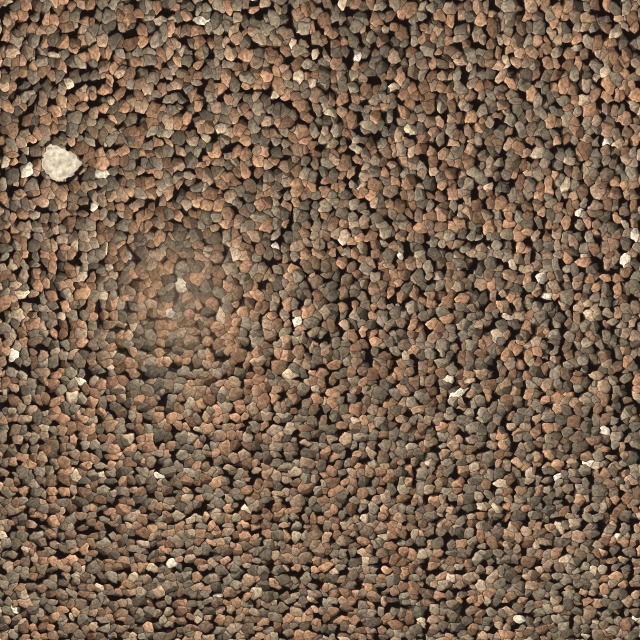
Give the GLSL for this texture, as a Shadertoy shader.

```glsl
// Bed of crushed volcanic gravel lit from behind the viewer.
// Jittered angular stones form a height field with dark seams; shadows
// lengthen away from a pale hot spot and minerals vary stone by stone.

const float TAU = 6.2831853;
const vec2 HOT_SPOT = vec2(0.28, 0.53);
const vec2 ROCK_CENTER = vec2(0.09, 0.747);
const float ROCK_RADIUS = 0.026;

const vec3 SHADOW = vec3(0.085, 0.065, 0.062);
const vec3 RUST = vec3(0.57, 0.435, 0.33);
const vec3 BROWN = vec3(0.54, 0.45, 0.36);
const vec3 OLIVE_GREY = vec3(0.46, 0.41, 0.34);
const vec3 TAN = vec3(0.64, 0.56, 0.455);
const vec3 CHALK = vec3(0.83, 0.77, 0.67);
const vec3 GLARE = vec3(0.64, 0.55, 0.45);

struct Stone {
    vec2 id;
    vec2 local;    // offset from the centre in stone radii
    float reach;   // 0 at the centre, about 1 at the rim
    float height;
    float lead;    // height above the next stone below
};

float hash(vec2 p) {
    vec3 q = fract(vec3(p.xyx) * 0.1031);
    q += dot(q, q.yzx + 33.33);
    return fract((q.x + q.y) * q.z);
}

float noise(vec2 p) {
    vec2 i = floor(p), f = fract(p);
    f = f * f * (3.0 - 2.0 * f);
    float low = mix(hash(i), hash(i + vec2(1, 0)), f.x);
    float high = mix(hash(i + vec2(0, 1)), hash(i + vec2(1, 1)), f.x);
    return mix(low, high, f.y);
}

// Irregular hexagon with softened corners, about 1 on its outline.
float chippedDistance(vec2 q, vec2 seed) {
    float d = 0.0;
    for (int k = 0; k < 6; k++) {
        float n = float(k);
        float angle = (n + 0.8 * hash(seed + n * 7.1)) * TAU / 6.0;
        float tightness = 0.8 + 0.4 * hash(seed + n * 3.7 + 19.0);
        d = max(d, dot(q, vec2(cos(angle), sin(angle))) * tightness);
    }
    return mix(length(q), d, 0.75);
}

// Topmost stone at a point measured in grid cells.
Stone topStone(vec2 p) {
    Stone best = Stone(vec2(0), vec2(0), 2.0, -4.0, 0.0);
    float second = -4.0;
    for (int y = -1; y <= 1; y++)
    for (int x = -1; x <= 1; x++) {
        vec2 id = floor(p) + vec2(x, y);
        vec2 jitter = vec2(hash(id + 3.1), hash(id + 57.7));
        vec2 offset = p - id - mix(vec2(0.12), vec2(0.88), jitter);
        float turn = TAU * hash(id + 91.3);
        vec2 axis = vec2(cos(turn), sin(turn));
        float radius = mix(0.58, 0.92, hash(id + 131.9));
        float squash = mix(0.55, 0.92, hash(id + 171.3));
        vec2 q = vec2(dot(offset, axis), dot(offset, vec2(-axis.y, axis.x)) / squash) / radius;
        if (dot(q, q) > 4.0) continue;
        float d = chippedDistance(q, id);
        float h = 0.65 * hash(id + 211.7) - 0.8 * d * d * d;
        if (h > best.height) {
            second = best.height;
            best = Stone(id, offset / radius, d, h, 0.0);
        } else {
            second = max(second, h);
        }
    }
    best.lead = best.height - second;
    return best;
}

// Blends neighbouring minerals so that colours vary continuously.
vec3 mineralColor(vec2 id, vec2 uv) {
    float lowerRight = smoothstep(0.5, 1.0, uv.x) * smoothstep(0.8, 0.2, uv.y);
    float pick = hash(id + 251.1) + 0.14 * lowerRight;
    vec3 color = mix(RUST, BROWN, smoothstep(0.2, 0.55, pick));
    color = mix(color, OLIVE_GREY, smoothstep(0.55, 0.75, pick));
    color = mix(color, TAN, step(0.95, hash(id + 401.3)));
    color *= mix(0.74, 1.2, hash(id + 307.3));
    return hash(id + 353.9) > 0.993 ? CHALK : color;
}

// Share of a point that taller stones toward the light put in shade.
float castShadow(vec2 p, float height, vec2 toLight) {
    float shade = 0.0;
    for (int i = 1; i <= 2; i++) {
        float t = float(i) * 0.5;
        float rise = topStone(p + toLight * t).height - height;
        shade = max(shade, smoothstep(0.1, 0.42, rise - 0.18 * t));
    }
    return shade;
}

vec3 gravel(vec2 uv) {
    // Cells grow toward the top of the view.
    vec2 p = vec2(uv.x * 66.0, uv.y * (78.0 - 12.0 * uv.y));
    p += 0.25 * (vec2(noise(p * 2.3), noise(p * 2.3 + 40.0)) - 0.5);
    vec2 fromHot = uv - HOT_SPOT;
    vec2 toLight = -fromHot * vec2(1.6, 1.4);
    toLight /= max(1.0, length(toLight) / 0.6);
    float slant = length(toLight);

    // Stone colour, pitted surface, tilted faces and side lighting
    Stone s = topStone(p);
    float grit = 0.55 * noise(p * 5.0) + 0.45 * noise(p * 11.0);
    float tiltAngle = TAU * hash(s.id + 431.7);
    vec2 tilt = vec2(cos(tiltAngle), sin(tiltAngle));
    float lean = dot(s.local, tilt);
    float facet = smoothstep(0.0, 0.15, lean - 0.5 * hash(s.id + 467.3) + 0.1);
    vec2 lightSide = toLight / max(slant, 0.15);
    vec3 color = mineralColor(s.id, uv) * (0.74 + 0.64 * grit);
    color *= 1.0 - 0.28 * facet * (0.6 - 0.7 * dot(tilt, lightSide));
    color *= 1.0 + 0.45 * dot(s.local, lightSide) * s.reach;

    // Half-lit cast shadows, dark seams, then the darkest crevices
    float shade = castShadow(p, s.height, toLight) * mix(0.4, 0.9, smoothstep(0.0, 0.3, slant));
    color = mix(color, color * 0.25 + SHADOW * 0.5, shade);
    float seam = smoothstep(0.16, 0.0, s.lead) * mix(0.35, 0.6, smoothstep(0.0, 0.3, slant));
    color = mix(color, color * 0.2 + SHADOW * 0.6, seam);
    float crevice = smoothstep(0.84, 1.15, s.reach + 0.1 * shade);
    color = mix(color, SHADOW, crevice * mix(0.6, 0.95, smoothstep(0.0, 0.25, slant)));

    // One large pale rock with its own shadow
    vec2 rock = (uv - ROCK_CENTER) / ROCK_RADIUS;
    float rockShade = chippedDistance(rock - vec2(0.15, -0.25), vec2(8.0));
    color = mix(color, SHADOW, 0.9 * smoothstep(1.06, 0.94, rockShade));
    float lumps = noise(uv * 190.0) + 0.5 * noise(uv * 410.0);
    float rockMask = smoothstep(1.04, 0.96, chippedDistance(rock, vec2(8.0)) + 0.16 * (lumps - 0.75));
    color = mix(color, CHALK * (0.75 + 0.35 * lumps), rockMask);

    // Gentle glare around the hot spot
    return mix(color * 1.07, GLARE, 0.22 * exp(-dot(fromHot, fromHot) / 0.01));
}

void mainImage(out vec4 fragColor, in vec2 fragCoord) {
    vec3 sum = vec3(0);
    for (int i = 0; i < 4; i++) {
        vec2 subpixel = vec2(i % 2, i / 2) * 0.5 - 0.25;
        sum += gravel((fragCoord + subpixel) / iResolution.y);
    }
    fragColor = vec4(clamp(sum * 0.25, 0.0, 1.0), 1.0);
}
```
